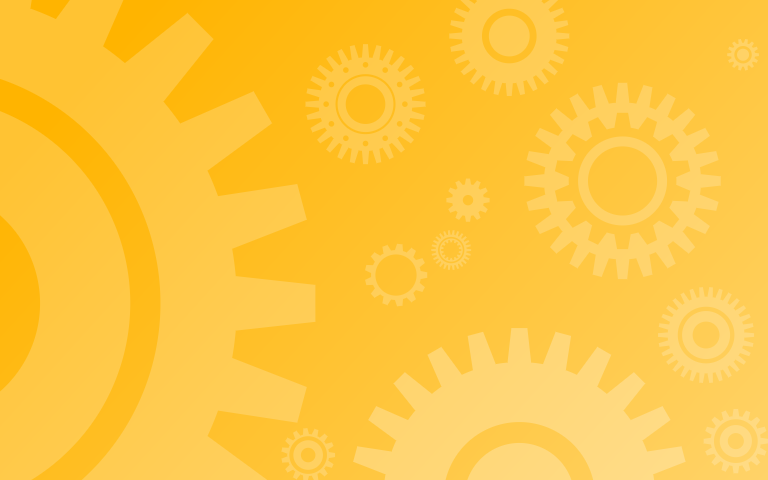
Write a WebGL 1 fragment shader that draws this background.

```glsl
precision highp float;

uniform vec2 u_resolution;

const vec3 AMBER = vec3(1.0, 0.706, 0.0);
const vec3 WHITE = vec3(1.0);
const float TINT_START = -0.06;
const vec2 TINT_SLOPE = vec2(0.30, 0.17);  // rightward and downward
const float GEAR_ALPHA = 0.20;
const float FRONT_ALPHA = 0.26;
const float TOOTH_BASE = 1.66;  // half widths, times radius / tooth count
const float TOOTH_TIP = 1.13;
const float TAU = 6.2831853;

float fill(float dist) {
  return clamp(0.5 - dist * u_resolution.y, 0.0, 1.0);
}

float disc(vec2 p, float radius) {
  return fill(length(p) - radius);
}

float ring(vec2 p, float outer, float inner) {
  return disc(p, outer) - disc(p, inner);
}

// Folds the plane into one of count equal sectors around the x axis
vec2 sector(vec2 p, float count, float phase) {
  float stepAngle = TAU / count;
  float angle = atan(p.y, p.x) - phase;
  angle -= stepAngle * floor(angle / stepAngle + 0.5);
  return length(p) * vec2(cos(angle), sin(angle));
}

// Solid disc with tapered, flat-ended teeth; root is a share of the radius
float cog(vec2 p, float radius, float teeth, float root, float phase) {
  vec2 q = sector(p, teeth, phase);
  float along = (q.x / radius - root) / (1.0 - root);
  float halfWidth = mix(TOOTH_BASE, TOOTH_TIP, along) * radius / teeth;
  float tooth = max(abs(q.y) - halfWidth, q.x - radius);
  tooth = max(tooth, root * radius * 0.9 - q.x);
  return fill(min(tooth, length(p) - root * radius));
}

// Cog with a ring groove and hub hole: cut = groove outer, groove inner, hub
float wheel(vec2 p, float radius, float teeth, float root, vec3 cut) {
  vec3 r = cut * radius;
  float holes = ring(p, r.x, r.y) + disc(p, r.z) * step(0.001, r.z);
  return cog(p, radius, teeth, root, 0.0) * (1.0 - clamp(holes, 0.0, 1.0));
}

// Wheel drilled with a circle of small holes
float drilledWheel(vec2 p) {
  float body = wheel(p, 0.125, 28.0, 0.78, vec3(0.50, 0.465, 0.33));
  vec2 q = sector(p, 12.0, 0.0);
  return body * (1.0 - disc(q - vec2(0.082, 0.0), 0.0058));
}

// Wheel with a cog-shaped opening around a floating ring
float openWheel(vec2 p) {
  float body = cog(p, 0.2045, 24.0, 0.80, 0.0);
  body *= 1.0 - cog(p, 0.142, 14.0, 0.79, TAU / 28.0);
  return max(body, ring(p, 0.0927, 0.072));
}

// Tiny wheel with a thin groove and a toothed hole
float toothedHoleWheel(vec2 p) {
  float body = wheel(p, 0.0415, 26.0, 0.78, vec3(0.66, 0.58, 0.0));
  return body * (1.0 - cog(p, 0.021, 14.0, 0.78, 0.0));
}

float smallGears(vec2 p) {
  float m = drilledWheel(p - vec2(0.7615, 0.783));
  m = max(m, openWheel(p - vec2(1.297, 0.623)));
  m = max(m, toothedHoleWheel(p - vec2(0.940, 0.479)));
  m = max(m, wheel(p - vec2(1.061, 0.925), 0.125, 28.0, 0.79, vec3(0.455, 0.34, 0.0)));
  m = max(m, wheel(p - vec2(1.548, 0.886), 0.033, 14.0, 0.76, vec3(0.55, 0.38, 0.0)));
  m = max(m, wheel(p - vec2(0.975, 0.583), 0.045, 12.0, 0.74, vec3(0.0, 0.0, 0.24)));
  m = max(m, wheel(p - vec2(0.825, 0.427), 0.065, 13.0, 0.80, vec3(0.0, 0.0, 0.66)));
  m = max(m, wheel(p - vec2(1.471, 0.302), 0.100, 30.0, 0.80, vec3(0.59, 0.50, 0.28)));
  m = max(m, wheel(p - vec2(1.533, 0.081), 0.067, 16.0, 0.78, vec3(0.68, 0.50, 0.25)));
  m = max(m, wheel(p - vec2(0.642, 0.052), 0.056, 15.0, 0.78, vec3(0.70, 0.55, 0.27)));
  return m;
}

void main() {
  vec2 uv = gl_FragCoord.xy / u_resolution;
  vec2 p = gl_FragCoord.xy / u_resolution.y;

  // Diagonal backdrop
  float tint = TINT_START + dot(TINT_SLOPE, vec2(uv.x, 1.0 - uv.y));
  vec3 color = mix(AMBER, WHITE, max(tint, 0.0));

  // Translucent gears
  float large = wheel(p - vec2(-0.160, 0.368), 0.817, 24.0, 0.80, vec3(0.605, 0.528, 0.298));
  float front = wheel(p - vec2(1.082, -0.0375), 0.354, 24.0, 0.80, vec3(0.447, 0.324, 0.0));
  color = mix(color, WHITE, GEAR_ALPHA * max(large, smallGears(p)));
  color = mix(color, WHITE, FRONT_ALPHA * front);

  gl_FragColor = vec4(color, 1.0);
}
```
